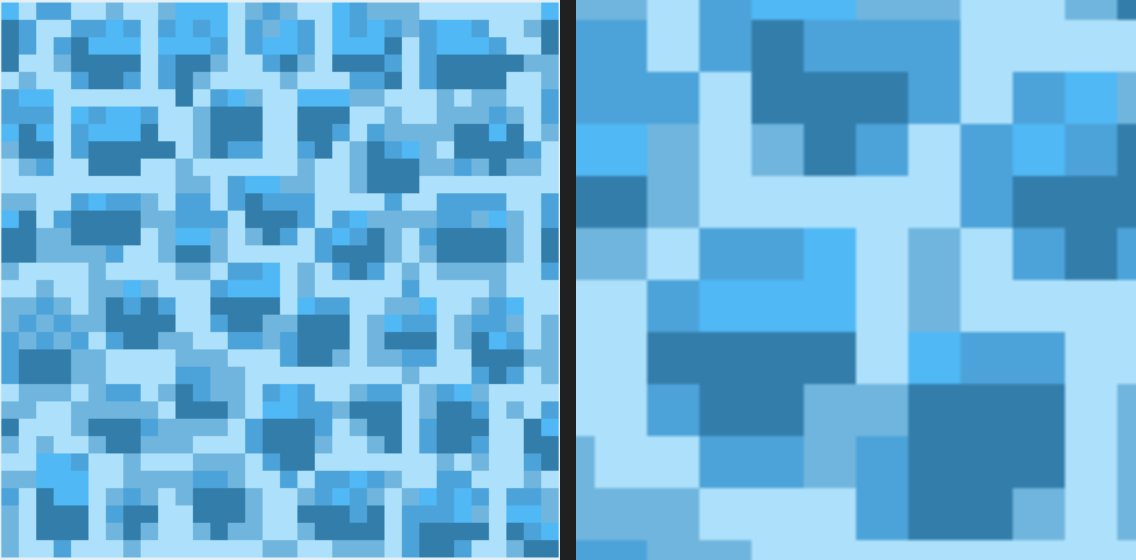
Left: the whole. Right: its middle third, enlarged.
Reproduce this pattern procedurally as a WebGL 1 fragment shader.

```glsl
precision highp float;
// Blocky mosaic of blue pebbles with dark undersides, bright tops and pale seams.

uniform vec2 u_resolution;

#define TILES 32.0              // mosaic tiles along each side
#define SPACING 5.35            // mean pebble distance, in tiles
#define JITTER 0.66             // irregularity of pebble centres
#define SEAM 0.43               // half width of the pale seams, in tiles
#define RIM 0.93                // depth at which a pebble's core begins, in tiles
#define ROUNDING 2.0            // lower values round the pebble corners more
#define SHADE_LEVEL -0.02       // height of the dark part's top over the centre
#define SOFTNESS 0.05           // blur of tile edges, in tiles
#define MARGIN vec2(0.0025, 0.0045)  // thin frame, in canvas units

const vec3 PALE   = vec3(0.68, 0.88, 0.98);
const vec3 DARK   = vec3(0.20, 0.49, 0.67);
const vec3 GREY   = vec3(0.44, 0.71, 0.87);
const vec3 MIDDLE = vec3(0.30, 0.64, 0.85);
const vec3 BRIGHT = vec3(0.31, 0.72, 0.96);
const vec3 FRAME  = vec3(0.89, 0.94, 0.96);

float hash(vec2 p) {
  vec3 q = fract(vec3(p.xyx) * 0.1031);
  q += dot(q, q.yzx + 33.33);
  return fract((q.x + q.y) * q.z);
}

// Jittered pebble centre of a staggered lattice cell, in tiles
vec2 pebbleCentre(vec2 cell) {
  vec2 jitter = vec2(hash(cell + 17.3), hash(cell + 61.7)) - 0.5;
  vec2 stagger = vec2(0.5 * mod(cell.y, 2.0), 0.0);
  return SPACING * (cell + 0.5 + stagger + JITTER * jitter);
}

vec3 tileColour(vec2 tile) {
  tile = clamp(tile, 0.0, TILES - 1.0);
  vec2 p = tile + 0.5;
  vec2 home = floor(p / SPACING);

  // Nearest pebble
  vec2 centre = vec2(0.0);
  float nearest = 1e5;
  for (int j = -2; j <= 2; j++) {
    for (int i = -2; i <= 2; i++) {
      vec2 c = pebbleCentre(home + vec2(float(i), float(j)));
      float d = distance(p, c);
      if (d < nearest) {
        nearest = d;
        centre = c;
      }
    }
  }

  // Soft minimum of the distances to the pebble's sides
  float sum = 0.0;
  for (int j = -2; j <= 2; j++) {
    for (int i = -2; i <= 2; i++) {
      vec2 c = pebbleCentre(home + vec2(float(i), float(j)));
      vec2 across = c - centre;
      if (dot(across, across) > 0.001) {
        float side = dot(0.5 * (c + centre) - p, normalize(across));
        sum += exp(-ROUNDING * side);
      }
    }
  }
  float depth = -log(sum) / ROUNDING;

  // Seam with a few greyer tiles
  float grain = hash(tile + 5.1);
  if (depth < SEAM) return grain < 0.15 ? GREY : PALE;

  // Dark part: lower half, with a notch in the middle of its top
  vec2 q = p - centre;
  float top = SHADE_LEVEL + 0.3 * abs(q.x) + 0.8 * (hash(tile + 83.9) - 0.5);
  bool shaded = q.y < top;

  // Tone choice shared partly by all tiles of one pebble
  float pick = 0.5 * (grain + hash(floor(centre * 8.0) + 0.5));
  if (depth < RIM) {
    if (shaded) return pick < 0.25 ? DARK : (pick < 0.54 ? MIDDLE : GREY);
    return pick < 0.33 ? BRIGHT : (pick < 0.51 ? MIDDLE : GREY);
  }
  if (shaded) return DARK;
  return pick < 0.5 ? BRIGHT : (pick < 0.73 ? MIDDLE : GREY);
}

void main() {
  vec2 uv = gl_FragCoord.xy / u_resolution;

  // Blend the four nearest tiles across a narrow edge
  vec2 grid = (uv - MARGIN) / (1.0 - 2.0 * MARGIN) * TILES - 0.5;
  vec2 tile = floor(grid);
  vec2 w = smoothstep(0.5 - SOFTNESS, 0.5 + SOFTNESS, grid - tile);
  vec3 lower = mix(tileColour(tile), tileColour(tile + vec2(1.0, 0.0)), w.x);
  vec3 upper = mix(tileColour(tile + vec2(0.0, 1.0)), tileColour(tile + 1.0), w.x);
  vec3 colour = mix(lower, upper, w.y);

  // Frame
  vec2 inset = min(uv, 1.0 - uv) - MARGIN;
  vec2 inside = smoothstep(-0.001, 0.001, inset);
  colour = mix(FRAME, colour, inside.x * inside.y);

  gl_FragColor = vec4(colour, 1.0);
}
```
